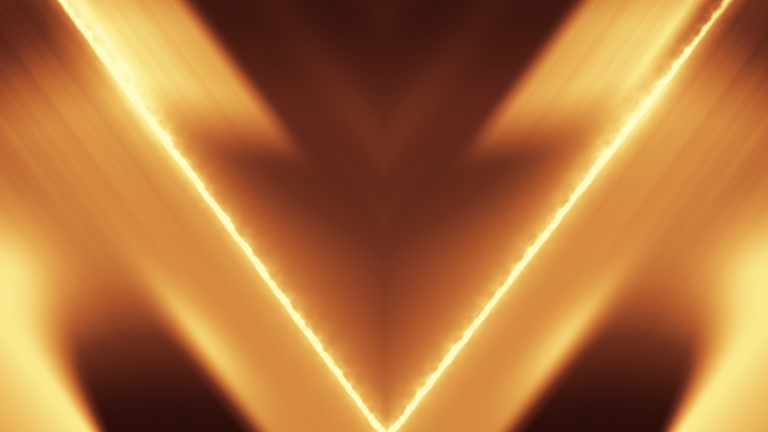
A Shadertoy shader for this background:

```glsl
// Two burning diagonal lines forming a V over mirrored, streaked amber light.

const float SLOPE = 0.74;    // horizontal run of the diagonals per unit of height

// Heat scale: 0 is near black, 7 is white hot.
vec3 heatColor(float heat) {
    vec3 ramp[8] = vec3[8](
        vec3(0.12, 0.03, 0.03), vec3(0.29, 0.11, 0.07),
        vec3(0.44, 0.19, 0.12), vec3(0.69, 0.34, 0.17),
        vec3(0.83, 0.52, 0.24), vec3(0.92, 0.71, 0.34),
        vec3(0.98, 0.91, 0.55), vec3(1.00, 0.98, 0.76));
    float h = clamp(heat, 0.0, 6.999);
    int i = int(h);
    return mix(ramp[i], ramp[i + 1], fract(h));
}

float bell(float x, float center, float width) {
    float d = (x - center) / width;
    return exp(-d * d);
}

vec2 hash2(vec2 p) {
    vec2 q = vec2(dot(p, vec2(127.1, 311.7)), dot(p, vec2(269.5, 183.3)));
    return fract(sin(q) * 43758.5);
}

// Distance to the nearest scattered cell point.
float cellular(vec2 p) {
    vec2 cell = floor(p);
    float nearest = 2.0;
    for (int j = -1; j <= 1; j++)
    for (int i = -1; i <= 1; i++) {
        vec2 c = cell + vec2(i, j);
        nearest = min(nearest, length(c + hash2(c) - p));
    }
    return nearest;
}

// Fine parallel streaks from layered sines, about -1 to 1.
float streaks(float across, float along) {
    float sum = 0.0, freq = 38.0, amp = 0.5;
    for (int i = 0; i < 5; i++) {
        sum += amp * sin(across * freq + along * 1.5 + float(i) * 2.1);
        freq *= 1.73;
        amp *= 0.75;
    }
    return sum * 0.6;
}

// Upper band of light just inside each line.
float bandMask(float s, float y) {
    return smoothstep(-0.32, -0.24, s) * smoothstep(0.62, 0.82, y - 0.25 * s - 0.03);
}

// Dark heart between the lines, with soft chevrons and the light band.
float innerHeat(vec2 m, float s) {
    float reach = mix(0.21, 0.10, smoothstep(0.35, 0.62, m.y));
    float heat = 1.5 + 2.4 * exp(min(s, 0.0) / reach);
    heat -= 0.9 * smoothstep(0.7, 1.0, m.y);
    heat += 0.5 * bell(s, -0.48, 0.06) * exp(-m.x * 2.5);
    heat += 0.2 * bell(s, -0.37, 0.025) * exp(-m.x * 9.0);
    heat += 0.25 * bell(s, -0.72, 0.05);
    float bandHeat = 4.6 + 0.6 * bell(s, -0.07, 0.11) - 0.7 * smoothstep(0.92, 1.05, m.y);
    return mix(heat, bandHeat, bandMask(s, m.y));
}

// Glowing shoulder, dark valley and hot side flare outside the lines.
float outerHeat(vec2 m, float s) {
    float valley = mix(0.3, 3.4, smoothstep(0.0, 0.42, m.y));
    float heat = mix(4.0, valley, smoothstep(0.25, 0.34 + 0.1 * m.y, s));
    float crest = bell(s, 0.262, s > 0.262 ? 0.035 : 0.06);
    heat += 1.5 * crest * bell(m.y, 0.21, 0.14);
    heat -= 3.0 * smoothstep(0.75, 1.02, m.y + 0.25 * s);
    heat += 3.5 * bell(m.x, 0.92, 0.17) * bell(m.y, 0.29, 0.19);
    // The flare has a crisp edge at the bottom that softens upward.
    float flare = smoothstep(0.63 - 0.4 * m.y, 0.69, s);
    flare *= 1.0 - smoothstep(0.3, 0.55, m.y);
    return mix(heat, 6.0 - 7.0 * max(s - 0.71, 0.0), flare);
}

// Frayed burning line; d is the signed distance across it.
float lineHeat(float d, vec2 p) {
    float fray = cellular(p * 26.0) - 0.45 + 0.5 * (cellular(p * 65.0) - 0.45);
    float edge = abs(d + 0.006 * fray);
    float core = 1.8 * (1.0 - smoothstep(0.001, 0.011, edge));
    float halo = 1.9 * (1.0 + 0.6 * fray) * exp(-edge / 0.02);
    float haze = mix(0.3, 1.5, smoothstep(0.5, 0.8, p.y)) * exp(-abs(d) / 0.08);
    return core + halo + haze;
}

void mainImage(out vec4 fragColor, in vec2 fragCoord) {
    vec2 p = fragCoord / iResolution.y;
    float x = p.x - 0.5 * iResolution.x / iResolution.y;

    // Mirrored space; s is the horizontal offset from the diagonal.
    vec2 m = vec2(abs(x), p.y);
    float s = m.x - SLOPE * m.y;

    // Background light
    float outside = smoothstep(-0.03, 0.03, s);
    float heat = mix(innerHeat(m, s), outerHeat(m, s), outside);
    float streakAmount = mix(0.04, 0.26, smoothstep(0.25, 0.75, m.y));
    heat += streakAmount * max(outside, bandMask(s, m.y)) * streaks(s, m.y);

    // The right line leans slightly further than the left.
    float leftOffset = -x - 0.005 - 0.741 * p.y;
    float rightOffset = x - 0.018 - 0.778 * p.y;
    float across = 0.8 * (x < 0.007 ? leftOffset : rightOffset);
    heat += lineHeat(across, p);

    fragColor = vec4(heatColor(heat), 1.0);
}
```
